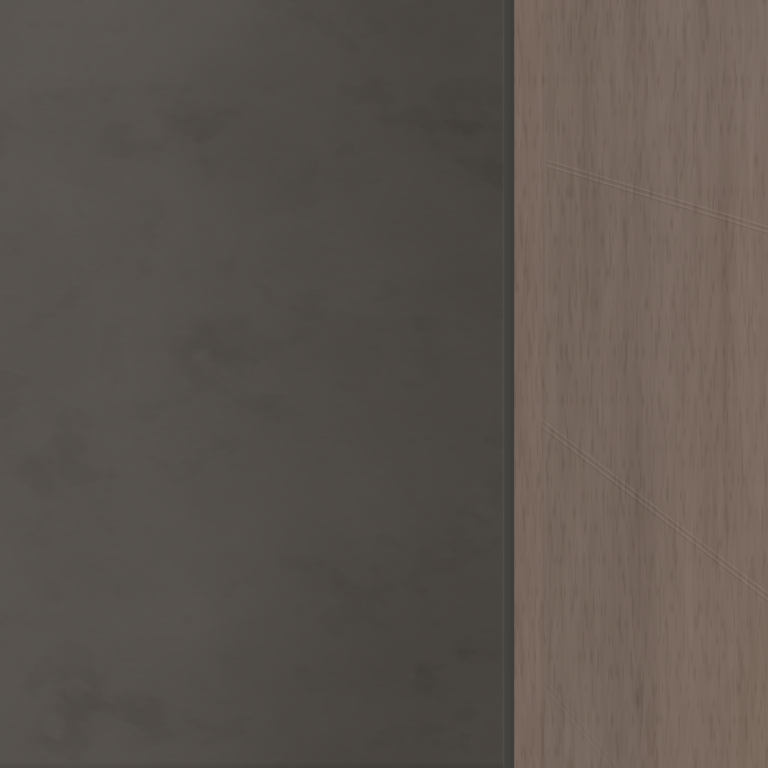
Give the GLSL for this texture, as a Shadertoy shader.

```glsl
float hash(vec2 p) {
    return fract(sin(dot(p, vec2(127.1, 311.7))) * 43758.5453);
}

float noise(vec2 p) {
    vec2 i = floor(p), f = fract(p);
    f = f * f * (3.0 - 2.0 * f);
    float low = mix(hash(i), hash(i + vec2(1, 0)), f.x);
    float high = mix(hash(i + vec2(0, 1)), hash(i + vec2(1, 1)), f.x);
    return mix(low, high, f.y);
}

// Layered noise centred on zero
float fbm(vec2 p) {
    float sum = 0.0, amp = 0.5;
    for (int i = 0; i < 5; i++) {
        sum += amp * (noise(p) - 0.5);
        p = mat2(0.8, 0.6, -0.6, 0.8) * p * 2.03 + vec2(17.3, 9.1);
        amp *= 0.55;
    }
    return sum;
}

// Soft elliptical spot
float spot(vec2 p, vec2 center, vec2 size) {
    vec2 d = (p - center) / size;
    return exp(-dot(d, d));
}

// Soft thin line at signed distance d
float stroke(float d, float width) {
    return exp(-d * d / (width * width));
}

vec3 concrete(vec2 p) {
    vec3 col = mix(vec3(0.350, 0.332, 0.312), vec3(0.288, 0.271, 0.254),
                   smoothstep(0.0, 0.66, p.x + 0.06 * (0.5 - p.y)));

    // Broad stains broken into ragged flakes
    float rag = fbm(p * vec2(20.0, 26.0));
    float stain = spot(p, vec2(0.26, 0.55), vec2(0.06, 0.035))
                + spot(p, vec2(0.38, 0.51), vec2(0.07, 0.05))
                + 0.6 * spot(p, vec2(0.60, 0.80), vec2(0.08, 0.05))
                + 0.6 * spot(p, vec2(0.22, 0.82), vec2(0.09, 0.07))
                + 0.5 * spot(p, vec2(0.05, 0.42), vec2(0.06, 0.05))
                + 0.8 * spot(p, vec2(0.12, 0.08), vec2(0.10, 0.05))
                + 0.7 * spot(p, vec2(0.58, 0.13), vec2(0.07, 0.05));
    col -= 0.024 * stain * smoothstep(-0.10, 0.12, rag);

    // Cloudy plaster, sparse flakes and faint brushing
    float cloud = fbm(p * vec2(5.0, 6.5) + 3.7);
    col += 0.034 * cloud;
    col -= 0.010 * smoothstep(0.10, 0.24, rag - 0.3 * cloud);
    col += 0.010 * rag;
    col += 0.004 * (noise(p * vec2(90.0, 260.0)) - 0.5);
    return col * (1.0 - 0.08 * smoothstep(0.010, 0.0, p.y));
}

// Fine double groove running right from a to b
vec3 groove(vec3 col, vec2 p, vec2 a, vec2 b, float strength) {
    vec2 dir = normalize(b - a);
    float d = dot(p - a, vec2(-dir.y, dir.x));
    float fade = strength * smoothstep(a.x - 0.002, a.x + 0.012, p.x);
    float light = stroke(d - 0.0035, 0.0010) + stroke(d + 0.0030, 0.0010);
    float dark = 0.6 * stroke(d - 0.0010, 0.0010) + 0.7 * stroke(d + 0.0052, 0.0010);
    return col + fade * (0.036 * light - 0.040 * dark);
}

vec3 wood(vec2 p) {
    vec3 col = mix(vec3(0.449, 0.389, 0.352), vec3(0.470, 0.410, 0.375),
                   smoothstep(0.67, 0.98, p.x));
    col += vec3(0.006, 0.0, -0.012) * smoothstep(0.8, 1.0, p.x) * (1.0 - p.y);

    // Vertical boards of tone, then fine short fibres
    float x = p.x + 0.008 * fbm(vec2(p.x * 5.0, p.y * 3.0));
    col += 0.026 * (noise(vec2(x * 38.0, p.y * 1.6)) - 0.5);
    col += 0.016 * (noise(vec2(x * 130.0, p.y * 6.0)) - 0.5);
    col += 0.022 * (noise(vec2(x * 300.0, p.y * 28.0)) - 0.5);
    float pore = noise(vec2(x * 420.0, p.y * 48.0 + 7.0));
    col -= 0.026 * (smoothstep(0.55, 0.95, pore) - 0.2);

    // Dark streaks and a small knot
    vec2 q = vec2(x, p.y);
    float streak = 0.7 * spot(q, vec2(0.776, 0.69), vec2(0.012, 0.12))
                 + 0.7 * spot(q, vec2(0.833, 0.30), vec2(0.009, 0.25))
                 + 0.8 * spot(q, vec2(0.823, 0.97), vec2(0.007, 0.06))
                 + 0.6 * spot(q, vec2(0.945, 0.62), vec2(0.006, 0.20))
                 + 1.4 * spot(p, vec2(0.831, 0.09), vec2(0.005, 0.013));
    col -= 0.028 * streak * (0.6 + 0.8 * noise(vec2(x * 300.0, p.y * 12.0)));

    // Edge band along the left side
    col += vec3(0.010, 0.008, 0.007) * smoothstep(0.709, 0.703, p.x);
    col -= 0.010 * stroke(p.x - 0.7075, 0.0012);

    col = groove(col, p, vec2(0.708, 0.789), vec2(1.0, 0.701), 0.9);
    col = groove(col, p, vec2(0.702, 0.452), vec2(1.0, 0.223), 0.9);
    return groove(col, p, vec2(0.703, 0.117), vec2(0.801, 0.0), 0.3);
}

void mainImage(out vec4 fragColor, in vec2 fragCoord) {
    vec2 p = fragCoord / iResolution.xy;
    float aa = 0.75 / iResolution.x;

    // Wall with a thin trim line and a shadowed gap
    vec3 col = concrete(p);
    vec3 gap = mix(vec3(0.272, 0.266, 0.250), vec3(0.250, 0.244, 0.230),
                   smoothstep(0.657, 0.669, p.x));
    col = mix(col, gap, smoothstep(0.6565 - aa, 0.6565 + aa, p.x));
    col += vec3(0.026, 0.034, 0.031) * stroke(p.x - 0.6555, 0.0011);

    // Wooden panel
    col = mix(col, wood(p), smoothstep(0.6695 - aa, 0.6695 + aa, p.x));
    fragColor = vec4(col, 1.0);
}
```
